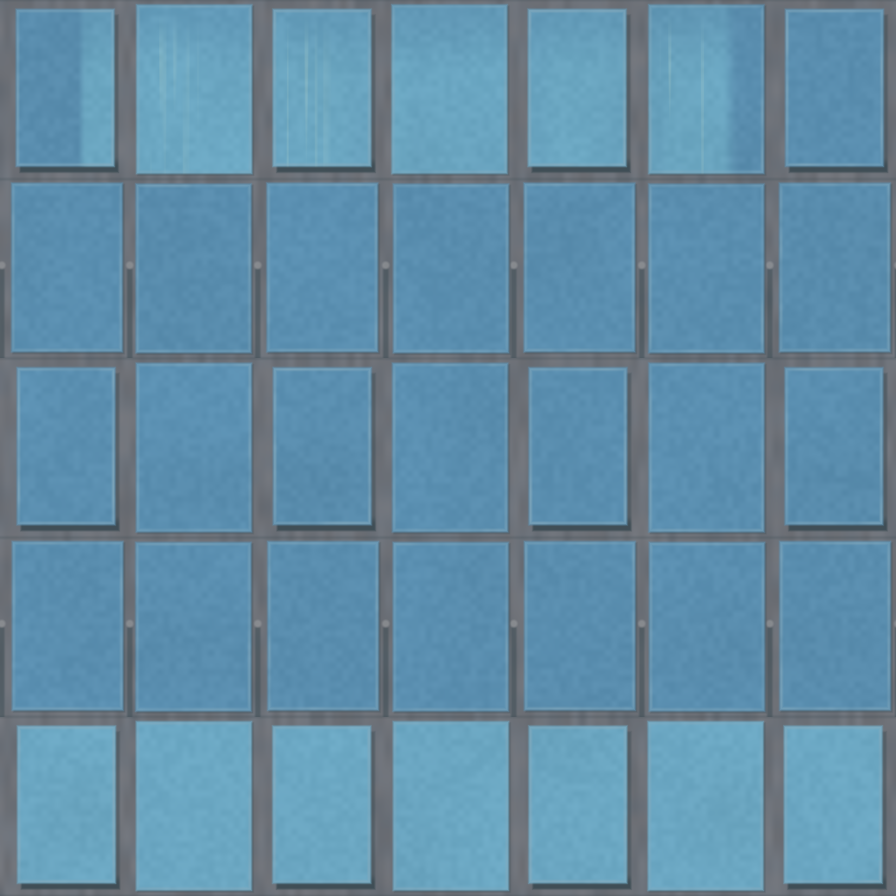
Give the GLSL for this texture, as a Shadertoy shader.

```glsl
// A facade of blue glass panes in grey metal frames, seven across and five down.

const vec2 GRID = vec2(7.0, 5.0);
const vec3 GLASS = vec3(0.35, 0.555, 0.685);
const vec3 GLASS_BRIGHT = vec3(0.42, 0.655, 0.76);
const vec3 FRAME = vec3(0.42, 0.44, 0.47);
const vec3 SHADOW = vec3(0.24, 0.30, 0.33);
const vec3 RIM = vec3(0.53, 0.67, 0.74);
const vec3 STREAK = vec3(0.53, 0.72, 0.77);

float hash(vec2 p) {
    vec3 q = fract(vec3(p.xyx) * 0.1031);
    q += dot(q, q.yzx + 33.33);
    return fract((q.x + q.y) * q.z);
}

float noise(vec2 p) {
    vec2 i = floor(p), f = fract(p);
    f = f * f * (3.0 - 2.0 * f);
    vec2 e = vec2(1.0, 0.0);
    return mix(mix(hash(i), hash(i + e), f.x),
               mix(hash(i + e.yx), hash(i + e.xx), f.x), f.y);
}

float boxDistance(vec2 p, vec2 lo, vec2 hi) {
    vec2 d = abs(p - 0.5 * (lo + hi)) - 0.5 * (hi - lo);
    return length(max(d, 0.0)) + min(max(d.x, d.y), 0.0);
}

float cover(float d, float soft) {
    return 1.0 - smoothstep(-soft, soft, d);
}

// Sky reflected in the top row: a bright span with vertical streaks
vec3 reflectSky(vec3 base, vec2 uv, vec2 f, float column) {
    float span = smoothstep(0.086, 0.096, uv.x) * (1.0 - smoothstep(0.805, 0.825, uv.x));
    float amount = span * mix(0.95, 0.45, smoothstep(0.55, 1.0, f.y));
    amount *= 0.85 + 0.3 * noise(vec2(uv.x * 45.0, uv.y * 5.0));
    vec3 color = mix(base, GLASS_BRIGHT, clamp(amount, 0.0, 1.0));
    float lines = smoothstep(0.62, 0.9, noise(vec2(uv.x * 190.0, uv.y * 3.0 + column)));
    float zone = smoothstep(0.12, 0.2, f.x) * (1.0 - smoothstep(0.35, 0.65, f.x));
    float streaky = step(0.5, column) * (1.0 - step(2.5, column))
                  + step(4.5, column) * (1.0 - step(5.5, column));
    float fade = 1.0 - smoothstep(0.55, 0.95, f.y);
    return mix(color, STREAK, 0.8 * lines * zone * streaky * fade * span);
}

vec3 glassColor(vec2 uv, vec2 f, vec2 cell) {
    vec3 color = GLASS * (0.985 + 0.03 * hash(cell + 17.0));
    color = mix(color, GLASS_BRIGHT, (1.0 - step(0.5, cell.y)) * (0.9 + 0.1 * f.x));
    if (cell.y > 3.5) color = reflectSky(color, uv, f, cell.x);
    color *= 0.98 + 0.04 * noise(uv * 11.0);
    return color + 0.035 * (noise(uv * 140.0) - 0.5);
}

// Metal with fine wear; alternate rows have a dark joint in their lower half
vec3 frameColor(vec2 uv, vec2 f, vec2 size, float plainRow, float soft) {
    float joint = (0.5 - abs(f.x - 0.5)) * size.x;
    float sill = (0.5 - abs(f.y - 0.5)) * size.y;
    vec3 color = FRAME * (0.94 + 0.12 * noise(uv * vec2(120.0, 30.0)));
    color += vec3(0.025, 0.01, 0.0) * (noise(uv * 60.0) - 0.3);
    float lower = plainRow * (1.0 - smoothstep(0.49, 0.51, f.y));
    color = mix(color, SHADOW, 0.55 * lower * cover(joint - 0.003, soft));
    color = mix(color, SHADOW, 0.25 * cover(sill - 0.0015, soft));
    float nib = length(vec2(joint, (f.y - 0.52) * size.y)) - 0.004;
    return mix(color, vec3(0.60, 0.61, 0.62), 0.6 * plainRow * cover(nib, soft));
}

void mainImage(out vec4 fragColor, in vec2 fragCoord) {
    vec2 uv = fragCoord / iResolution.xy;
    vec2 size = 1.0 / GRID;
    float soft = 0.0013 + 0.5 / iResolution.y;

    vec2 grid = (uv - vec2(0.002, 0.0)) * GRID;
    vec2 cell = floor(grid), f = fract(grid);
    float evenColumn = 1.0 - mod(cell.x, 2.0);
    float plainRow = mod(cell.y, 2.0);
    float inset = evenColumn * (1.0 - plainRow);

    // Pane bounds: open casements sit deeper inside their cell
    vec2 lo = mix(vec2(0.05, 0.03), vec2(0.075, 0.035), evenColumn);
    vec2 hi = mix(vec2(0.955, 0.975), vec2(0.945, 0.98), evenColumn);
    lo = mix(lo, vec2(0.115, 0.07), inset);
    hi = mix(hi, vec2(0.885, 0.95), inset);
    float sway = (hash(cell + 5.0) - 0.5) * 0.015;
    lo.x += sway;
    hi.x += sway;

    vec2 p = f * size;
    float pane = boxDistance(p, lo * size, hi * size);
    vec2 drop = mix(vec2(0.0018, -0.0018), vec2(0.0045, -0.0065), inset);
    float shade = boxDistance(p - drop, lo * size, hi * size);

    // Frame, cast shadow, glass and its pale rim
    vec3 color = frameColor(uv, f, size, plainRow, soft);
    float under = 1.0 - smoothstep(0.0, 0.012, p.y - lo.y * size.y);
    float depth = mix(0.5, mix(0.5, 0.95, under), inset);
    color = mix(color, SHADOW, depth * cover(shade, soft));
    vec3 glass = glassColor(uv, f, cell);
    float rim = cover(abs(pane + 0.0022) - 0.0014, soft);
    float wear = 0.3 + 0.5 * noise(uv * 40.0 + cell);
    glass = mix(glass, RIM, rim * wear * mix(0.75, 1.0, inset));
    color = mix(color, glass, cover(pane, soft));

    fragColor = vec4(color, 1.0);
}
```
